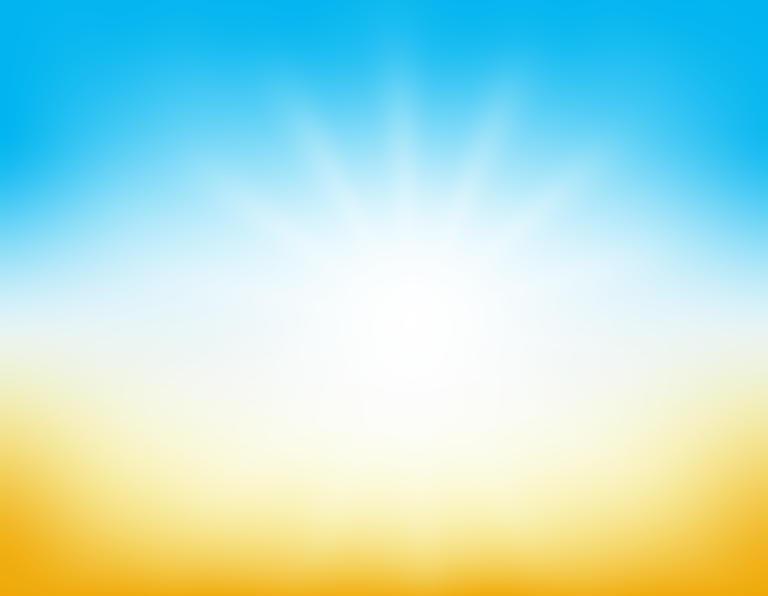
This background is drawn by a Shadertoy shader. Its source:

```glsl
const vec3 SKY_ABSORB = vec3(1.0, 0.29, 0.06);
const vec3 SAND_ABSORB = vec3(0.06, 0.34, 0.97);
const vec3 SAND_CURVE = vec3(0.8, 1.5, 1.0);
const vec2 SUN = vec2(0.536, 0.46);
const float RAY_COUNT = 14.0;
const float RAY_TILT = -0.05;

vec2 hashGradient(vec2 cell) {
    float h = fract(sin(dot(cell, vec2(127.1, 311.7))) * 4375.85);
    return vec2(cos(6.2832 * h), sin(6.2832 * h));
}

float gradientNoise(vec2 p) {
    vec2 i = floor(p);
    vec2 f = p - i;
    vec2 u = f * f * f * (f * (f * 6.0 - 15.0) + 10.0);
    vec2 e = vec2(0.0, 1.0);
    float low = mix(dot(hashGradient(i), f),
                    dot(hashGradient(i + e.yx), f - e.yx), u.x);
    float high = mix(dot(hashGradient(i + e.xy), f - e.xy),
                     dot(hashGradient(i + e.yy), f - e.yy), u.x);
    return mix(low, high, u.y);
}

float bell(float x, float width) {
    return exp(-x * x / (width * width));
}

// 1 at the left and right borders, fading inward
float sideWeight(float x) {
    float left = exp(-pow(x / 0.15, 1.5));
    float right = 0.88 * exp(-pow((1.0 - x) / 0.14, 1.5));
    return left + right;
}

float skyDensity(float depth, float side) {
    float middle = 1.0 - smoothstep(-0.05, 0.55, depth);
    float border = 1.0 - smoothstep(0.21, 0.58, depth);
    float haze = 0.07 * bell(depth - 0.51, 0.12);
    return min(mix(middle, border, side) + haze, 1.0);
}

float sandDensity(float height, float side) {
    float middle = 0.97 * exp(-height * (6.5 + 10.0 * height));
    float border = (1.0 - smoothstep(0.06, 0.5, height)) * (1.0 - 0.6 * height);
    return mix(middle, border, side);
}

// Soft spokes measured clockwise from straight up
float sunRays(vec2 p, float radius) {
    float angle = atan(p.x, p.y) - RAY_TILT;
    float spoke = pow(0.5 + 0.5 * cos(angle * RAY_COUNT), 2.0);
    float reach = smoothstep(0.04, 0.2, radius) * (1.0 - smoothstep(0.3, 0.56, radius));
    return (spoke - 0.25) * reach;
}

void mainImage(out vec4 fragColor, in vec2 fragCoord) {
    vec2 uv = fragCoord / iResolution.xy;
    vec2 p = (uv - SUN) * vec2(iResolution.x / iResolution.y, 1.0);
    float radius = length(p);
    float side = sideWeight(uv.x);

    // Sun glow and rays thin out both colour layers
    float glow = 0.95 * bell(radius, 0.245);
    float rays = sunRays(p, radius) * (1.0 - side);
    float mottle = 1.0 + 0.07 * gradientNoise(p * 6.0 + 3.7) * (1.0 - side);
    float thinning = (1.0 - glow) * mottle;

    float sky = skyDensity(1.0 - uv.y, side) * thinning * (1.0 - 0.22 * rays);
    float sand = sandDensity(uv.y, side) * thinning * (1.0 - 0.1 * rays);

    // Absorb the layers from white light
    vec3 color = 1.0 - SKY_ABSORB * clamp(sky, 0.0, 1.0);
    color *= 1.0 - SAND_ABSORB * pow(vec3(clamp(sand, 0.0, 1.0)), SAND_CURVE);

    // Faint grey veil below the horizon
    color -= 0.025 * bell(uv.y - 0.38, 0.14) * (1.0 - glow);
    fragColor = vec4(clamp(color, 0.0, 1.0), 1.0);
}
```
